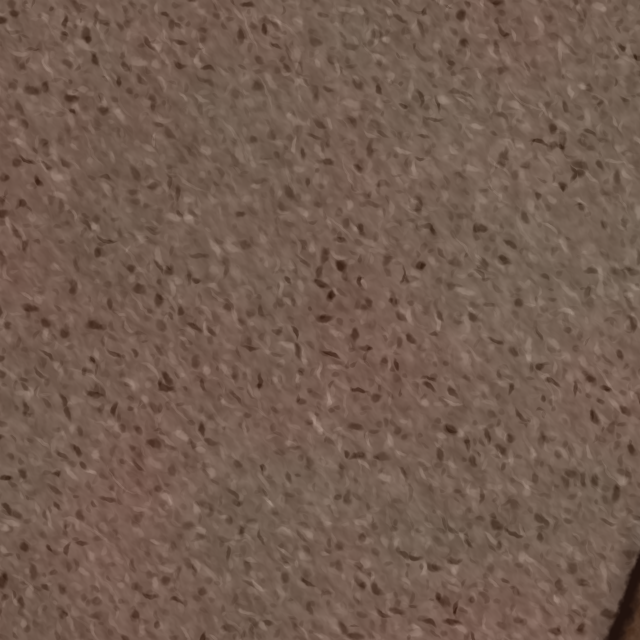
Reproduce this texture procedurally as a Shadertoy shader.

```glsl
// Weathered brown stone: reddish and grey-green blotches under a slanted grain,
// with soft dark pits and pale fibres scattered one per cell of rotated grids.
// A dark, rough seam cuts off the lower right corner.

vec2 hash22(vec2 cell) {
    vec3 p = fract(cell.xyx * vec3(0.1031, 0.1030, 0.0973));
    p += dot(p, p.yzx + 33.33);
    return fract((p.xx + p.yz) * p.zy);
}

float valueNoise(vec2 p) {
    vec2 cell = floor(p), f = fract(p);
    f = f * f * (3.0 - 2.0 * f);
    float low = mix(hash22(cell).x, hash22(cell + vec2(1, 0)).x, f.x);
    float high = mix(hash22(cell + vec2(0, 1)).x, hash22(cell + vec2(1, 1)).x, f.x);
    return mix(low, high, f.y);
}

// Noise centred on zero, summed over three octaves
float fbm(vec2 p) {
    float sum = 0.0, amplitude = 0.5;
    for (int i = 0; i < 3; i++) {
        sum += amplitude * (valueNoise(p) - 0.5);
        p = p * 2.03 + 17.3;
        amplitude *= 0.5;
    }
    return sum;
}

mat2 rotation(float angle) {
    float c = cos(angle), s = sin(angle);
    return mat2(c, -s, s, c);
}

// Soft elongated flecks; halfSize is in cells, spread is the range of angles
float flecks(vec2 p, vec2 halfSize, float spread, float seed) {
    vec2 cell = floor(p);
    float cover = 0.0;
    for (int y = -1; y <= 1; y++)
    for (int x = -1; x <= 1; x++) {
        vec2 id = cell + vec2(x, y);
        vec2 place = hash22(id + seed);
        vec2 look = hash22(id + seed + 71.7);
        vec2 size = halfSize * mix(vec2(0.55), vec2(1.25), hash22(id + seed + 139.1));
        vec2 local = rotation((look.x - 0.5) * spread) * (p - id - place);
        local.y += 0.6 * (place.x - 0.5) * local.x * local.x / halfSize.x;
        float shape = 1.0 - smoothstep(0.45, 1.25, length(local / size));
        cover = max(cover, shape * smoothstep(0.05, 0.8, look.y));
    }
    return cover;
}

void mainImage(out vec4 fragColor, in vec2 fragCoord) {
    vec2 uv = fragCoord / iResolution.xy;

    // Frame whose x axis runs down to the right along the grain
    vec2 grain = rotation(-0.9) * uv + 5.0;
    vec2 ragged = vec2(fbm(uv * 70.0 + 3.0), fbm(uv * 70.0 + 41.0));
    vec2 bent = grain + 0.009 * ragged;

    // Blotches and fine slanted streaks
    float blotch = fbm(uv * 5.0 + 9.0);
    float tone = 0.455 + 0.04 * fbm(uv * 4.0 + 23.0) + 0.012 * (uv.x - 0.5);
    tone += 0.13 * fbm(bent * vec2(42.0, 85.0));
    tone += 0.05 * (valueNoise(bent * vec2(90.0, 170.0) + 7.0) - 0.5);

    // Pale fibres, from short chips to a few long threads
    float pale = flecks(bent * 27.0, vec2(0.38, 0.15), 1.5, 11.0);
    float chips = flecks(bent * 41.0, vec2(0.36, 0.2), 2.4, 53.0);
    float threads = flecks(bent * 13.0, vec2(0.42, 0.05), 0.7, 87.0);
    tone += 0.085 * pale + 0.045 * chips + 0.05 * threads;

    // Dark pits, clustered by a slow noise
    float cluster = clamp(0.85 + 1.3 * fbm(uv * 8.0 + 61.0), 0.4, 1.2);
    float pits = flecks(bent * 29.0 + 0.4, vec2(0.36, 0.18), 1.7, 29.0);
    float specks = flecks(bent * 46.0 + 0.7, vec2(0.38, 0.22), 2.2, 97.0);
    tone -= cluster * (0.145 * pits + 0.07 * specks);

    // Stone colour: redder on the left, greener towards the upper right
    float green = clamp(2.2 * blotch + 0.5 * (uv.x + 0.5 * uv.y - 0.75), -1.0, 1.0);
    vec3 color = tone + vec3(0.0, -0.089, -0.137);
    color += green * vec3(-0.015, 0.011, 0.005);

    // Seam: shaded lip, black-brown gap, then the neighbouring stone
    float seam = uv.x - 0.942 - 0.40 * uv.y + 0.02 * ragged.x + 0.01 * fbm(uv * 25.0);
    color *= 1.0 - 0.15 * smoothstep(-0.04, 0.0, seam);
    color = mix(color, vec3(0.13, 0.07, 0.05), smoothstep(-0.004, 0.009, seam));
    vec3 neighbour = vec3(0.34, 0.24, 0.18) + 0.2 * ragged.y;
    color = mix(color, neighbour, smoothstep(0.018, 0.042, seam));

    fragColor = vec4(color, 1.0);
}
```
